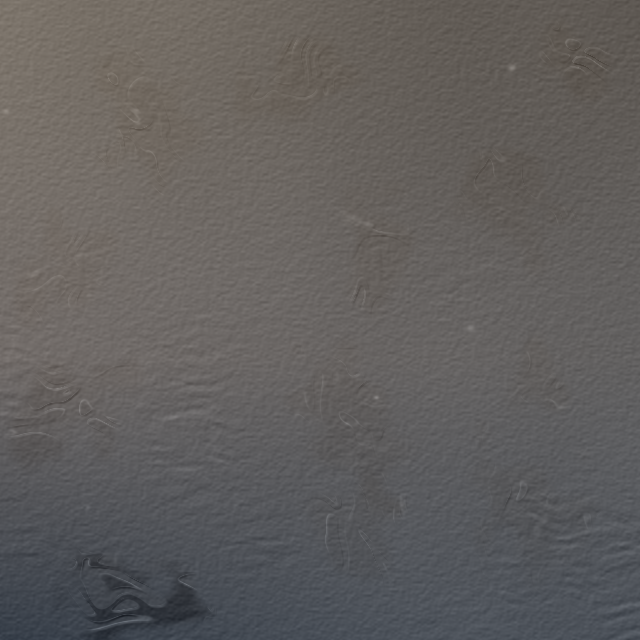
This texture is drawn by a Shadertoy shader. Its source:

```glsl
const vec3 TOP_LEFT = vec3(0.485, 0.453, 0.415);
const vec3 TOP_RIGHT = vec3(0.372, 0.350, 0.328);
const vec3 MID_LEFT = vec3(0.446, 0.423, 0.412);
const vec3 MID_RIGHT = vec3(0.386, 0.380, 0.380);
const vec3 LOW_LEFT = vec3(0.205, 0.237, 0.280);
const vec3 LOW_RIGHT = vec3(0.300, 0.323, 0.355);
const vec3 SMUDGE_TINT = vec3(-0.006, -0.010, -0.015);
const vec3 RIM_LIGHT = vec3(0.97, 1.0, 1.02);
const vec2 LIGHT_STEP = vec2(-0.0020, 0.0030);
const float MID_HEIGHT = 0.44;
const float GRAIN = 0.075;
const float WRINKLE = 0.13;
const float RELIEF = 0.15;
const float RIM = 0.12;
const float STROKE_DARK = 0.08;
const float SPECK = 0.15;
const int PATCHES = 12;
const int SPECKS = 9;

vec2 hash2(vec2 p) {
    vec3 q = fract(p.xyx * vec3(0.1031, 0.1030, 0.0973));
    q += dot(q, q.yzx + 33.33);
    return fract((q.xx + q.yz) * q.zy);
}

float noise(vec2 p) {
    vec2 i = floor(p), f = fract(p);
    f = f * f * (3.0 - 2.0 * f);
    float low = mix(hash2(i).x, hash2(i + vec2(1, 0)).x, f.x);
    float high = mix(hash2(i + vec2(0, 1)).x, hash2(i + vec2(1, 1)).x, f.x);
    return mix(low, high, f.y);
}

vec3 wallGradient(vec2 uv) {
    vec3 top = mix(TOP_LEFT, TOP_RIGHT, smoothstep(-0.1, 0.95, uv.x));
    vec3 mid = mix(MID_LEFT, MID_RIGHT, uv.x);
    vec3 low = mix(LOW_LEFT, LOW_RIGHT, smoothstep(-0.2, 0.8, uv.x));
    vec3 lower = mix(low, mid, clamp(uv.y / MID_HEIGHT, 0.0, 1.0));
    return mix(lower, top, smoothstep(MID_HEIGHT - 0.1, 1.05, uv.y));
}

// Fine, slightly flattened surface grain lit from one side
float grainHeight(vec2 p) {
    return 0.6 * noise(p * vec2(135.0, 190.0) + 40.0)
         + 0.4 * noise(p * vec2(220.0, 290.0) + 90.0);
}

float wrinkleHeight(vec2 p) {
    float bend = noise(p * 16.0 + 7.0);
    return noise(p * vec2(36.0, 100.0) + 3.0 * bend + 20.0);
}

// Curling ridges that follow the contours of bent noise
float strokeHeight(vec2 q, float seed) {
    vec2 bend = vec2(noise(q * 20.0 + seed), noise(q * 20.0 + seed + 51.0));
    float n = noise(q * vec2(17.0, 38.0) + 2.0 * bend + seed * 3.0);
    return smoothstep(-0.35, 0.55, sin(10.0 * n + seed));
}

mat2 turn(float a) {
    return mat2(cos(a), sin(a), -sin(a), cos(a));
}

vec3 smudge(vec2 p, int index) {
    vec2 cell = vec2(index % 3, index / 3);
    vec2 key = hash2(cell + 13.0);
    vec2 shape = hash2(cell + 71.0);
    vec2 center = (cell + 0.2 + 0.6 * key) / vec2(3.0, 4.0);
    mat2 spin = turn(6.283 * shape.x);
    vec2 q = spin * (p - center);
    float radius = mix(0.065, 0.11, shape.y);
    float edge = length(q * vec2(0.85, 1.25)) / radius + 1.1 * (noise(p * 24.0 + 5.0) - 0.5);
    float mask = 1.0 - smoothstep(0.45, 1.1, edge);
    if (mask <= 0.0) return vec3(0);

    // Marks are bolder toward the dark lower left corner
    float corner = 1.0 - smoothstep(0.22, 0.48, length(center));
    float strength = mix(0.25 + 0.3 * key.x, 1.0, corner);
    float seed = 10.0 + 7.0 * float(index);
    float here = strokeHeight(q + 1.0, seed);
    float beside = strokeHeight(q + spin * LIGHT_STEP + 1.0, seed);
    float rim = pow(4.0 * here * (1.0 - here), 3.0);
    float patchy = smoothstep(0.35, 0.75, noise(p * 32.0 + seed));
    float light = RELIEF * (here - beside) * mix(0.5, 1.0, patchy) + RIM * rim * patchy;
    light -= STROKE_DARK * here * mix(0.2, 1.0, corner);
    return mask * (strength * light * RIM_LIGHT + SMUDGE_TINT);
}

void mainImage(out vec4 fragColor, in vec2 fragCoord) {
    vec2 uv = fragCoord / iResolution.xy;
    vec3 color = wallGradient(uv);

    // Broad mottling and grain
    color += 0.014 * (noise(uv * 7.0 + 3.0) - 0.5);
    color += GRAIN * (grainHeight(uv) - grainHeight(uv + LIGHT_STEP));

    // Faint wrinkles, mostly in the lower half
    float wrinkled = smoothstep(0.45, 0.8, noise(uv * 7.0 + 31.0));
    wrinkled *= 1.0 - smoothstep(0.3, 0.75, uv.y);
    color += WRINKLE * wrinkled * (wrinkleHeight(uv) - wrinkleHeight(uv + LIGHT_STEP));

    for (int i = 0; i < PATCHES; i++) color += smudge(uv, i);

    // Small pale specks
    for (int i = 0; i < SPECKS; i++) {
        vec2 spot = hash2(vec2(i, 5) + 3.0);
        float size = mix(0.003, 0.005, hash2(vec2(i, 9)).x);
        float d = length((uv - spot) * vec2(0.8, 1.0)) / size;
        color += SPECK * hash2(vec2(i, 17)).y * exp(-d * d);
    }
    fragColor = vec4(color, 1.0);
}
```
